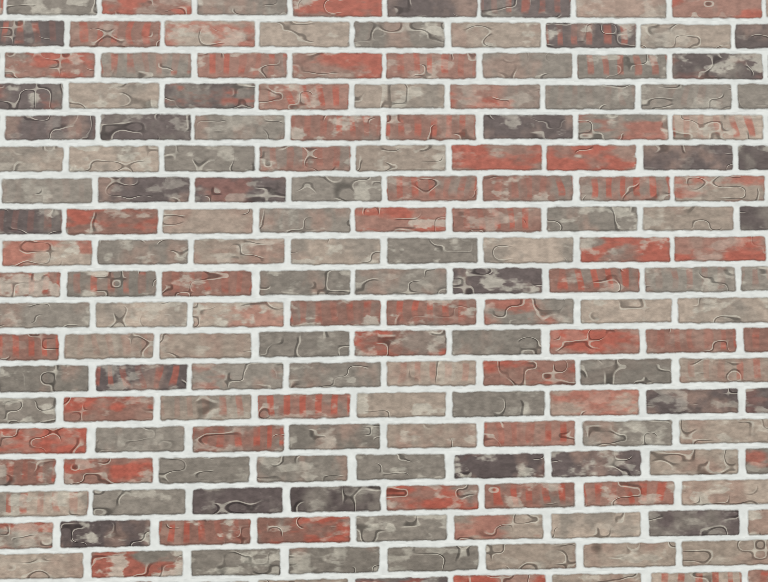
Give the GLSL for this texture, as a Shadertoy shader.

```glsl
// A weathered brick wall in running bond with pale mortar, offset by a third.
// Each brick is a rounded box with a noisy outline; hashes choose its clay,
// and noise adds red firing bars, lime smears, creases and grain.

#define ROWS 18.85        // courses over the canvas height
#define COLS_TOP 8.1      // bricks across at the top
#define COLS_BOTTOM 7.8   // bricks across at the bottom
#define BRICK_LENGTH 3.1  // brick pitch in course heights
#define STAGGER 0.33      // shift of every second course
#define TILT 0.65         // how far lower courses climb to the right
#define JOINT 0.088       // half the mortar width in course heights
#define ROUGHNESS 0.085   // wobble of the brick outline
#define BAR_FREQ 12.5     // firing bars along a brick
#define HAZE 0.17         // paleness at the top of the wall

const vec3 MORTAR = vec3(0.89, 0.90, 0.88);
const vec3 TAN    = vec3(0.66, 0.60, 0.54);
const vec3 GREY   = vec3(0.53, 0.50, 0.46);
const vec3 DARK   = vec3(0.38, 0.34, 0.33);
const vec3 RUST   = vec3(0.58, 0.43, 0.38);
const vec3 RED    = vec3(0.68, 0.36, 0.30);
const vec3 LIME   = vec3(0.77, 0.75, 0.69);

float hash(vec2 p) {
    return fract(sin(dot(p, vec2(127.1, 311.7))) * 43758.5453);
}

float noise(vec2 p) {
    vec2 i = floor(p), f = fract(p);
    f = f * f * (3.0 - 2.0 * f);
    return mix(mix(hash(i), hash(i + vec2(1, 0)), f.x),
               mix(hash(i + vec2(0, 1)), hash(i + vec2(1, 1)), f.x), f.y);
}

float fbm(vec2 p) {
    float sum = 0.0, amp = 0.5;
    for (int i = 0; i < 4; i++) {
        sum += amp * noise(p);
        p = p * 2.03 + 17.3;
        amp *= 0.5;
    }
    return sum / 0.9375;
}

float roundBox(vec2 p, vec2 halfSize, float radius) {
    vec2 d = abs(p) - halfSize + radius;
    return length(max(d, 0.0)) + min(max(d.x, d.y), 0.0) - radius;
}

// Clay face; q is the place within the brick, y pointing down
vec3 brickColor(vec2 q, vec2 id) {
    vec2 s = q + vec2(hash(id + 3.1), hash(id + 8.7)) * 90.0;
    float kind = hash(id + 0.5);
    vec3 col = kind < 0.21 ? DARK : kind < 0.43 ? GREY : kind < 0.71 ? TAN : RUST;
    col *= 0.92 + 0.16 * hash(id + 5.9);

    // Broad stains blend into a second clay
    vec3 stain = hash(id + 2.3) < 0.5 ? GREY : mix(TAN, RUST, 0.5);
    col = mix(col, stain, 0.75 * smoothstep(0.45, 0.75, fbm(s * vec2(1.3, 1.0))));

    // Upright red bars and looser red blushes
    float redness = kind > 0.71 ? 0.9 : 0.75 * smoothstep(0.5, 1.0, hash(id + 6.4));
    float bars = smoothstep(-0.1, 0.7, sin(q.x * BAR_FREQ + 3.0 * noise(s * 1.5)));
    bars *= smoothstep(0.4, 0.25, abs(q.y + 0.1 * noise(s * 3.0)));
    float blush = smoothstep(0.42, 0.62, fbm(s * vec2(0.9, 1.8) + 40.0));
    float barred = step(0.45, hash(id + 9.2));
    col = mix(col, RED, redness * mix(blush, bars * (0.3 + 0.7 * blush), barred));

    // Lime smears, then folded creases with a dark lower side
    float lime = smoothstep(0.56, 0.7, fbm(s * vec2(1.6, 2.6) + 11.0));
    col = mix(col, LIME, lime * (0.2 + 0.6 * hash(id + 4.6)));
    float fold = noise(s * vec2(2.2, 3.0) + 60.0) - 0.5;
    float mask = smoothstep(0.5, 0.7, noise(s * 1.7 + 25.0));
    col = mix(col, LIME, 0.65 * mask * smoothstep(0.05, 0.01, abs(fold)));
    col *= 1.0 - 0.3 * mask * smoothstep(0.06, 0.01, abs(fold - 0.08));

    // Fine grain
    return col * (0.84 + 0.32 * fbm(s * vec2(6.0, 9.0)));
}

void mainImage(out vec4 fragColor, in vec2 fragCoord) {
    vec2 uv = fragCoord / iResolution.xy;
    float down = 1.0 - uv.y;
    float aa = ROWS / iResolution.y;

    // Courses counted from the top, slightly fanned by the viewing angle
    float course = ROWS * down + 0.37 + TILT * (uv.x - 0.5) * (down - 0.2);
    float row = floor(course);
    float along = (uv.x - 0.5) * mix(COLS_TOP, COLS_BOTTOM, down) + 4.0;
    along += STAGGER * mod(row, 2.0);
    vec2 id = vec2(floor(along), row);
    vec2 q = (fract(vec2(along, course)) - 0.5) * vec2(BRICK_LENGTH, 1.0);
    vec2 p = vec2(along * BRICK_LENGTH, course);

    // Brick outline, with wider upright joints lower down
    vec2 halfSize = vec2(0.5 * BRICK_LENGTH, 0.5) - JOINT;
    halfSize.x -= 0.09 * down * hash(id + 1.7);
    halfSize.y -= 0.03 * hash(id + 7.3);
    vec2 nudge = (vec2(hash(id + 2.9), hash(id + 4.1)) - 0.5) * vec2(0.07, 0.035);
    float edge = roundBox(q - nudge, halfSize, 0.06);
    edge += ROUGHNESS * (fbm(p * 4.0 + id * 5.3) - 0.5);

    // Mortar with soft grit and shade close to the bricks
    vec3 mortar = MORTAR * (0.93 + 0.12 * fbm(p * 5.0));
    mortar *= 1.0 - 0.12 * smoothstep(0.06, 0.0, edge);

    // Brick with a worn rim, darkest along its lower edge
    vec3 brick = brickColor(q, id);
    float rim = smoothstep(-0.07, 0.0, edge);
    brick *= 1.0 - rim * mix(0.08, 0.28, smoothstep(0.1, 0.4, q.y));
    brick = mix(brick, vec3(0.80, 0.77, 0.74), HAZE * (1.0 - down));

    vec3 col = mix(brick, mortar, smoothstep(-aa, aa, edge));
    fragColor = vec4(clamp(col, 0.0, 1.0), 1.0);
}
```
